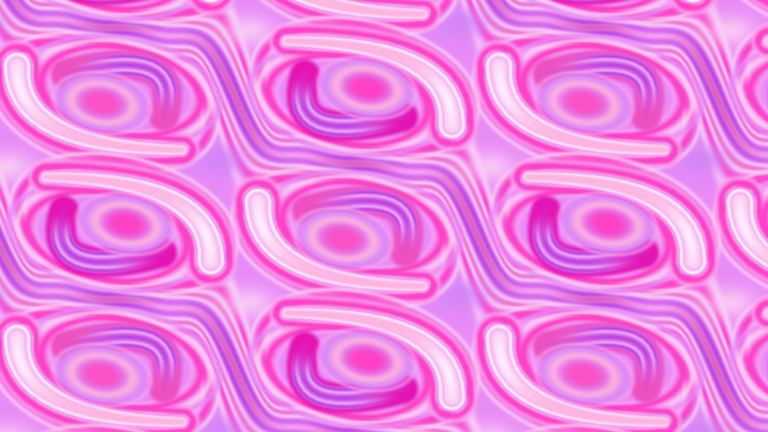
A WebGL 2 fragment shader for this pattern:

```glsl
#version 300 es
precision highp float;
// Marbled pink and violet swirls: eyed cells, turned in pairs, between flowing diagonal bands.
uniform vec2 u_resolution;
out vec4 fragColor;

const float TAU = 6.2831853;
const float VIEW_HEIGHT = 4.32;           // design units down the canvas
const vec2 PERIOD = vec2(4.82, 2.72);     // full repeat; a copy sits half a repeat away
const vec2 EYE_UPRIGHT = vec2(1.02, 1.03);
const vec2 EYE_TURNED = vec2(3.67, 0.88); // same cell turned by half a circle
const vec2 SADDLE = vec2(1.18, 0.57);     // junction beside each cell
const vec2 CELL_SIZE = vec2(1.01, 0.60);
const float CELL_SKEW = 0.6;
const float TILT = 0.17;
const vec3 BEND = vec3(0.30, 0.105, 0.045); // harmonics of the band steps

const vec3 ORCHID = vec3(0.91, 0.54, 0.97);
const vec3 PINK = vec3(0.97, 0.64, 0.94);
const vec3 HOT = vec3(0.99, 0.26, 0.78);
const vec3 ROSE = vec3(0.95, 0.43, 0.77);
const vec3 PALE = vec3(0.98, 0.80, 0.96);
const vec3 WHITE = vec3(1.0, 0.95, 1.0);
const vec3 PEACH = vec3(1.0, 0.70, 0.87);
const vec3 VIOLET = vec3(0.75, 0.27, 0.88);
const vec3 LILAC = vec3(0.82, 0.52, 0.97);
const vec3 MAGENTA = vec3(0.89, 0.06, 0.70);

float glow(float d, float width) { return exp(-d * d / (width * width)); }

float inside(float d, float edge, float soft) {
  return 1.0 - smoothstep(edge - soft, edge + soft, d);
}

vec2 wrap(vec2 p) { return mod(p + 0.5 * PERIOD, PERIOD) - 0.5 * PERIOD; }

vec2 tilt(vec2 p) {
  float c = cos(TILT), s = sin(TILT);
  return vec2(c * p.x + s * p.y, c * p.y - s * p.x);
}

// Distance to a quadratic curve (x) and the position along it (y).
vec2 curve(vec2 p, vec2 a, vec2 b, vec2 c) {
  const int STEPS = 14;
  vec2 best = vec2(1e3, 0.0);
  vec2 from = a;
  for (int i = 1; i <= STEPS; i++) {
    float t = float(i) / float(STEPS);
    vec2 to = mix(mix(a, b, t), mix(b, c, t), t);
    vec2 seg = to - from;
    float h = clamp(dot(p - from, seg) / dot(seg, seg), 0.0, 1.0);
    float d = length(p - from - seg * h);
    if (d < best.x) best = vec2(d, t + (h - 1.0) / float(STEPS));
    from = to;
  }
  return best;
}

// Striped stream that steps down between the cells, with a dark lens on each run.
vec3 bands(vec2 p) {
  vec2 b = p - 0.5 * (EYE_UPRIGHT + EYE_TURNED);
  float k = 2.0 * TAU / PERIOD.x, fall = PERIOD.y / PERIOD.x;
  vec3 n = vec3(1.0, 2.0, 3.0), a = k * b.x * n;
  float w = b.y - fall * b.x - dot(BEND, sin(a));
  w = mod(w + 0.5 * PERIOD.y, PERIOD.y) - 0.5 * PERIOD.y;
  float slope = fall + k * dot(BEND * n, cos(a));
  float d = w * inversesqrt(1.0 + slope * slope), s = abs(d);
  float lens = cos(a.x) * cos(a.x);
  vec3 col = mix(ORCHID, PALE, 0.85 * glow(s - 0.31, 0.05));
  col = mix(col, HOT, 0.9 * glow(s - 0.23, 0.032));
  col = mix(col, PALE, 0.9 * glow(s - 0.18, 0.022));
  col = mix(col, ROSE, 0.9 * glow(s - 0.142, 0.02));
  col = mix(col, PALE, 0.9 * glow(s - 0.105, 0.022));
  col = mix(col, VIOLET, (0.45 + 0.55 * lens) * glow(s - 0.055, 0.033));
  return mix(col, mix(PINK, ROSE * vec3(0.9, 0.85, 0.9), lens), 0.9 * glow(d, 0.026));
}

// One cell: outline, bright outer crescent, dark inner crescent and core.
vec3 cell(vec3 col, vec2 p, float turned) {
  vec2 g = (p - vec2(0.02, 0.0)) / CELL_SIZE;
  float q = sqrt(dot(g, g) - CELL_SKEW * g.x * g.y);
  vec2 grad = (g - 0.5 * CELL_SKEW * g.yx) / CELL_SIZE / max(q, 0.01);
  float e = (q - 1.0) / max(length(grad), 0.5);
  col = mix(col, mix(LILAC, PALE, turned), 0.9 * glow(length((p - SADDLE) * vec2(1.0, 1.6)), 0.25));
  if (e > 0.4) return col;
  col = mix(col, PALE, 0.8 * glow(e - 0.075, 0.025));
  col = mix(col, PINK, inside(e, 0.0, 0.04));
  col = mix(col, HOT, glow(e, 0.042));
  col = mix(col, PALE, 0.7 * glow(e + 0.075, 0.02));

  // Rings around the eye.
  float r = length(tilt(p - vec2(0.19, -0.12)) / vec2(0.78, 0.42));
  col = mix(col, ORCHID, 0.8 * glow(r - 1.27, 0.06));
  col = mix(col, PALE, 0.8 * glow(r - 1.16, 0.05));

  // Bright crescent, low and to the left, tapering to the right.
  vec2 outer = curve(p, vec2(-0.85, -0.37), vec2(-0.87, 0.45), vec2(0.80, 0.47));
  float d = outer.x - mix(0.14, 0.055, outer.y);
  float sheen = glow(outer.y - 0.15, 0.25);
  col = mix(col, PINK, 0.8 * glow(d - 0.10, 0.03));
  col = mix(col, HOT, glow(d - 0.052, 0.034));
  col = mix(col, PALE, inside(d, 0.005, 0.022));
  col = mix(col, ORCHID, 0.75 * glow(d - 0.002, 0.011));
  col = mix(col, WHITE, 0.9 * glow(d + 0.024, 0.014));
  col = mix(col, PINK, 0.6 * glow(d + 0.055, 0.016));
  col = mix(col, mix(PEACH, WHITE, sheen), 0.9 * glow(outer.x, 0.05));

  // Eye with its rim.
  col = mix(col, ORCHID, inside(r, 0.98, 0.06));
  col = mix(col, HOT, glow(r - 1.03, 0.062));
  col = mix(col, PINK, 0.7 * glow(r - 0.92, 0.035));

  // Dark crescent, high and to the right, with inner veins.
  vec2 inner = curve(p, vec2(-0.36, -0.29), vec2(0.83, -0.60), vec2(0.62, 0.13));
  float middle = smoothstep(0.0, 0.3, inner.y) * (1.0 - smoothstep(0.7, 1.0, inner.y));
  vec3 flesh = mix(ROSE, MAGENTA, 0.3 + 0.65 * turned);
  col = mix(col, flesh, inside(inner.x, 0.15, 0.035));
  col = mix(col, ORCHID, middle * inside(inner.x, 0.105, 0.03));
  col = mix(col, VIOLET, middle * glow(inner.x - 0.085, 0.022));
  col = mix(col, PALE, 0.6 * middle * glow(inner.x - 0.05, 0.018));
  col = mix(col, VIOLET, (0.25 + 0.75 * middle) * glow(inner.x, 0.036));

  // Core.
  float c = length(tilt(p) / vec2(0.47, 0.29));
  col = mix(col, PINK, 0.6 * glow(c - 1.04, 0.07));
  col = mix(col, mix(LILAC, ORCHID, 0.4), inside(c, 0.96, 0.10));
  col = mix(col, PEACH, 0.85 * glow(c - 0.66, 0.15));
  return mix(col, mix(ROSE, HOT, 0.65 + 0.35 * turned), inside(c, 0.44, 0.22));
}

void main() {
  vec2 p = gl_FragCoord.xy / u_resolution.y * VIEW_HEIGHT;
  p.y = VIEW_HEIGHT - p.y;
  vec3 col = bands(p);
  for (int i = 0; i < 4; i++) {
    float turned = float(i / 2);
    vec2 q = p - mix(EYE_UPRIGHT, EYE_TURNED, turned) - 0.5 * PERIOD * float(i % 2);
    col = cell(col, wrap(q) * (1.0 - 2.0 * turned), turned);
  }
  fragColor = vec4(col, 1.0);
}
```
